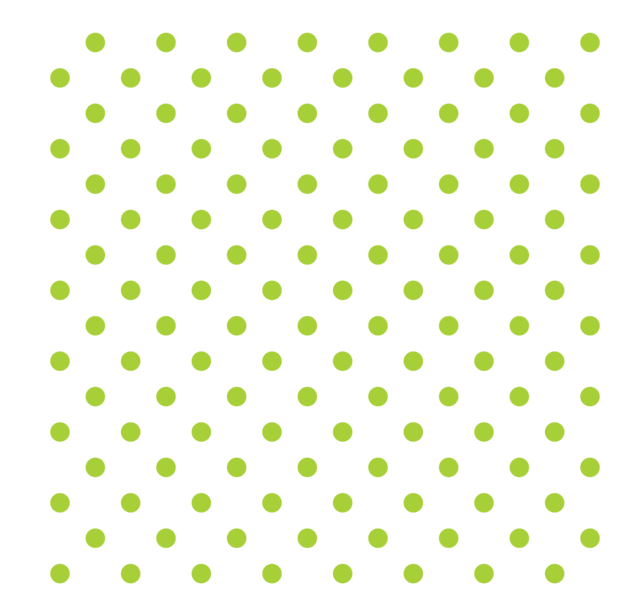
A Shadertoy shader for this pattern:

```glsl
// Staggered green polka dots, 16 rows of 8, on a white ground with a plain margin.

// Signed distance from p to the nearest dot of the staggered block.
float dotField(vec2 p, vec2 halfStep, float radius) {
    vec2 cell = p / halfStep;
    float row = clamp(round(cell.y), 0.0, 15.0);
    float shift = mod(row, 2.0);
    float column = clamp(round((cell.x - shift) * 0.5), 0.0, 7.0);
    vec2 center = vec2(2.0 * column + shift, row) * halfStep;
    return length(p - center) - radius;
}

void mainImage(out vec4 fragColor, in vec2 fragCoord) {
    // Canvas height is one unit; the lowest left dot sits at the origin.
    vec2 p = fragCoord / iResolution.y - vec2(0.0974, 0.0688);
    float d = dotField(p, vec2(0.05736, 0.05748), 0.0158);

    // Soft edge about one pixel to each side.
    float edge = 0.9 / iResolution.y;
    float coverage = 1.0 - smoothstep(-edge, edge, d);

    vec3 green = vec3(0.65, 0.81, 0.22);
    fragColor = vec4(mix(vec3(1.0), green, coverage), 1.0);
}
```
